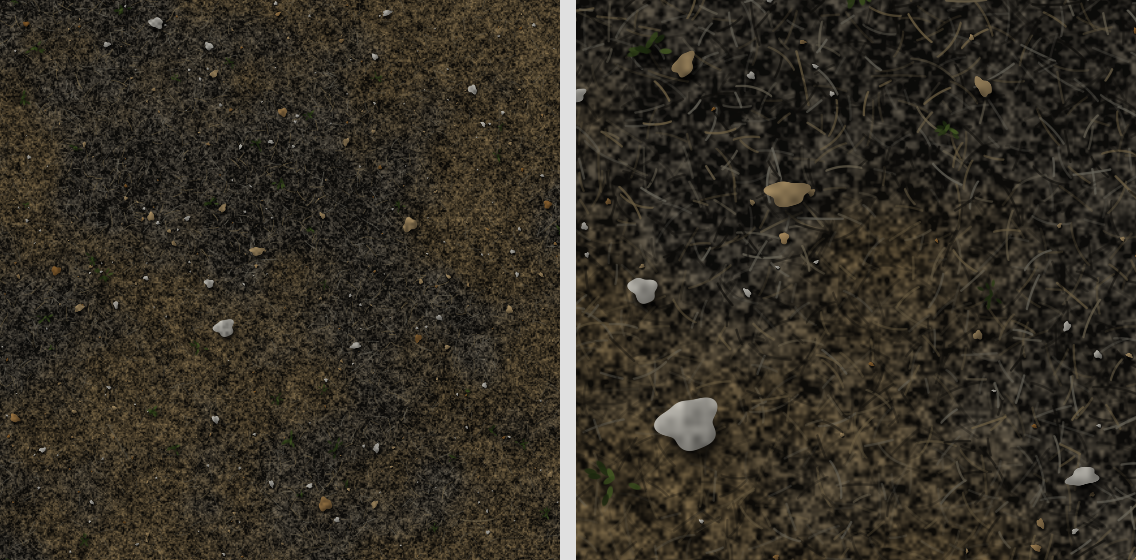
Left: the whole. Right: its middle third, enlarged.
Give the GLSL for this texture, as a WebGL 2 fragment shader.

```glsl
#version 300 es
precision highp float;

uniform vec2 u_resolution;
out vec4 fragColor;

const float TAU = 6.2831853;
const vec3 WARM_SOIL = vec3(1.08, 0.91, 0.62);
const vec3 CHARRED_SOIL = vec3(1.0, 0.93, 0.80);
const vec3 STRAW = vec3(0.46, 0.40, 0.28);
const vec3 ASH = vec3(0.42, 0.41, 0.37);
const vec3 CHAR = vec3(0.05, 0.045, 0.035);
const vec3 CHALK = vec3(0.68, 0.67, 0.64);
const vec3 SANDSTONE = vec3(0.60, 0.51, 0.36);
const vec3 OCHRE = vec3(0.50, 0.34, 0.15);
const vec3 LEAF_DARK = vec3(0.10, 0.15, 0.05);
const vec3 LEAF_LIGHT = vec3(0.27, 0.35, 0.14);
const vec2 LIGHT_DIR = vec2(-0.5, 0.86);
const float BASE_TONE = 0.178;
const float PATCH_CONTRAST = 0.26;
const int FIBRE_LAYERS = 6;
const int LEAVES = 9;

vec3 hash3(vec2 p) {
    vec3 q = fract(vec3(p.xyx) * vec3(0.1031, 0.1030, 0.0973));
    q += dot(q, q.yxz + 33.33);
    return fract((q.xxy + q.yzz) * q.zyx);
}

float noise(vec2 p) {
    vec2 i = floor(p), f = fract(p);
    f = f * f * (3.0 - 2.0 * f);
    return mix(mix(hash3(i).x, hash3(i + vec2(1, 0)).x, f.x),
               mix(hash3(i + vec2(0, 1)).x, hash3(i + vec2(1, 1)).x, f.x), f.y);
}

float fbm(vec2 p) {
    float sum = 0.0, amp = 0.5;
    for (int i = 0; i < 5; i++) {
        sum += amp * noise(p);
        p = mat2(1.6, 1.2, -1.2, 1.6) * p + 7.3;
        amp *= 0.5;
    }
    return sum;
}

vec2 rotate(vec2 p, float a) {
    return mat2(cos(a), -sin(a), sin(a), cos(a)) * p;
}

// Antialiased coverage of a signed distance
float cover(float d) {
    float px = 0.7 / u_resolution.y;
    return 1.0 - smoothstep(-px, px, d);
}

// Thin, slightly bent stalks
vec3 addFibres(vec3 col, vec2 uv, float cells, float chance, float halfWidth, float seed) {
    for (int n = 0; n < 9; n++) {
        vec2 id = floor(uv * cells) + vec2(n % 3 - 1, n / 3 - 1);
        vec3 h = hash3(id + seed), k = hash3(id + seed + 41.0), m = hash3(id + seed + 83.0);
        if (h.z > chance) continue;
        vec2 q = rotate(uv - (id + h.xy) / cells, k.x * TAU);
        float halfLength = mix(0.2, 0.6, k.y) / cells;
        q.y += (k.z - 0.5) * q.x * q.x * cells * 0.8;
        float d = length(vec2(max(abs(q.x) - halfLength, 0.0), q.y)) - halfWidth;
        vec3 tint = m.x < 0.46 ? CHAR : mix(STRAW, ASH, smoothstep(0.3, 0.7, m.y));
        col = mix(col, tint, cover(d) * mix(0.2, 0.8, m.z * m.z));
    }
    return col;
}

// Irregular stones with a cast shadow
vec3 addPebbles(vec3 col, vec2 uv, float cells, float chance, vec2 radii, float seed) {
    for (int n = 0; n < 9; n++) {
        vec2 id = floor(uv * cells) + vec2(n % 3 - 1, n / 3 - 1);
        vec3 h = hash3(id + seed), k = hash3(id + seed + 17.0), m = hash3(id + seed + 59.0);
        if (h.z > chance) continue;
        vec2 d = uv - (id + 0.2 + 0.6 * h.xy) / cells;
        float radius = mix(radii.x, radii.y, k.x * k.x);
        vec2 q = rotate(d, k.y * TAU);
        q.y *= 1.0 + 0.8 * k.z;
        float a = atan(q.y, q.x);
        float outline = 1.0 + 0.15 * sin(3.0 * a + m.x * TAU) + 0.08 * sin(5.0 * a + m.y * TAU);
        float shade = 0.82 + 0.2 * dot(d / radius, LIGHT_DIR) + 0.35 * (noise(uv * 190.0) - 0.5);
        float shadow = 1.0 - smoothstep(0.6, 1.3, length(d + LIGHT_DIR * radius * 0.5) / radius);
        vec3 tint = m.z < 0.45 ? CHALK : mix(SANDSTONE, OCHRE, smoothstep(0.65, 1.0, m.z));
        col *= 1.0 - 0.65 * shadow;
        col = mix(col, tint * shade, cover(length(q) - radius * outline));
    }
    return col;
}

// Small clumps of green leaves
vec3 addSprouts(vec3 col, vec2 uv, float cells, float chance, float seed) {
    for (int n = 0; n < 9; n++) {
        vec2 id = floor(uv * cells) + vec2(n % 3 - 1, n / 3 - 1);
        vec3 h = hash3(id + seed);
        if (h.z > chance) continue;
        vec2 d = uv - (id + h.xy) / cells;
        float size = mix(0.006, 0.018, hash3(id + seed + 29.0).x);
        col *= 1.0 - 0.45 * (1.0 - smoothstep(0.2, 1.2, length(d + LIGHT_DIR * size * 0.3) / size));
        for (int i = 0; i < LEAVES; i++) {
            vec3 k = hash3(id * 13.0 + seed + float(i) * 5.7);
            vec2 q = rotate(d, k.x * TAU) - vec2(size * k.y, 0.0);
            vec2 leaf = size * vec2(0.26, 0.12);
            float edge = (length(q / leaf) - 1.0) * leaf.y;
            col = mix(col, mix(LEAF_DARK, LEAF_LIGHT, k.z * k.z), 0.85 * cover(edge));
        }
    }
    return col;
}

void main() {
    vec2 uv = gl_FragCoord.xy / u_resolution.y;

    // Bare sandy patches among charred ground
    float bare = fbm(uv * vec2(3.6, 4.6) + 11.0) - 0.48;
    float clods = noise(uv * 48.0 + 5.0);
    float tone = BASE_TONE + PATCH_CONTRAST * bare + 0.07 * (clods - 0.5);
    tone += 0.15 * (noise(uv * 120.0) - 0.5) + 0.22 * (noise(uv * 260.0 + 3.0) - 0.5);
    tone += 0.22 * (noise(uv * 430.0 + 9.0) - 0.5);
    float warmth = smoothstep(-0.12, 0.14, bare + 0.2 * (noise(uv * 14.0) - 0.5));
    vec3 col = max(tone, 0.045) * mix(CHARRED_SOIL, WARM_SOIL, warmth);

    // Matted litter, thinner over bare patches
    float litter = mix(0.95, 0.5, warmth);
    vec3 matted = col;
    for (int i = 0; i < FIBRE_LAYERS; i++)
        matted = addFibres(matted, uv, 36.0 + 4.0 * float(i), 0.9, 0.0007, 31.0 * float(i) + 100.0);
    col = mix(col, matted, litter);

    col = addSprouts(col, uv, 13.0, 0.22, 400.0);
    col = addFibres(col, uv, 10.0, 0.16, 0.0013, 500.0);
    col = addPebbles(col, uv, 52.0, 0.11, vec2(0.0013, 0.0036), 600.0);
    col = addPebbles(col, uv, 17.0, 0.17, vec2(0.0045, 0.0095), 700.0);
    col = addPebbles(col, uv, 6.0, 0.15, vec2(0.011, 0.020), 800.0);
    fragColor = vec4(col, 1.0);
}
```
